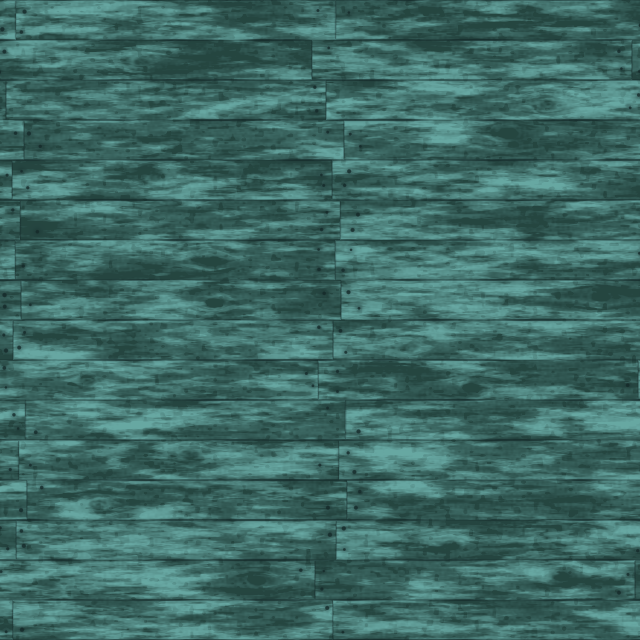
Give the GLSL for this texture, as a Shadertoy shader.

```glsl
float hash(vec2 p) {
    vec3 q = fract(p.xyx * 0.1031);
    q += dot(q, q.yzx + 33.33);
    return fract((q.x + q.y) * q.z);
}

float noise(vec2 p) {
    vec2 i = floor(p), f = fract(p);
    f = f * f * (3.0 - 2.0 * f);
    return mix(mix(hash(i), hash(i + vec2(1, 0)), f.x),
               mix(hash(i + vec2(0, 1)), hash(i + vec2(1, 1)), f.x), f.y);
}

float fbm(vec2 p) {
    float sum = 0.0, amp = 0.533;
    for (int i = 0; i < 4; i++) {
        sum += amp * noise(p);
        p = p * 2.03 + 17.3;
        amp *= 0.5;
    }
    return sum;
}

// Dark nail heads, two at each end of a board
float nails(vec2 local, vec2 board, vec2 size, float px) {
    float cover = 0.0;
    for (int i = 0; i < 4; i++) {
        vec2 seed = board * 5.0 + vec2(i * 13, 71);
        float inset = 0.015 + 0.045 * hash(seed);
        float x = (i & 1) == 0 ? inset : 1.0 - inset;
        float y = 0.28 + 0.44 * float(i >> 1) + 0.2 * (hash(seed + 3.7) - 0.5);
        float d = length((local - vec2(x, y)) * size);
        float radius = 0.0022 + 0.0014 * hash(seed + 9.1);
        float head = 1.0 - smoothstep(radius - px, radius + px, d);
        float stain = 0.3 * exp(-d * d / 0.00004);
        cover = max(cover, max(head * 0.85, stain) * step(0.25, hash(seed + 5.3)));
    }
    return cover;
}

void mainImage(out vec4 fragColor, in vec2 fragCoord) {
    vec2 uv = fragCoord / iResolution.xy;
    float px = 1.0 / iResolution.y;

    // Sixteen rows of boards, two across, with uneven end joints
    vec2 size = vec2(0.5, 1.0 / 16.0);
    vec2 grid = uv / size;
    float row = floor(grid.y);
    grid.x -= 0.13 * hash(vec2(row, 4.0)) - 0.03;
    vec2 board = floor(grid) + 10.0;
    vec2 local = fract(grid);
    vec2 offset = 40.0 * vec2(hash(board), hash(board + 20.0));

    // An occasional knot bends the grain around it
    vec2 knotAt = vec2(0.15 + 0.7 * hash(board + 31.0), 0.3 + 0.4 * hash(board + 47.0));
    vec2 k = (local - knotAt) * size / vec2(0.02, 0.011);
    float hasKnot = step(0.62, hash(board + 59.0));
    float bend = hasKnot * exp(-0.35 * dot(k, k));
    vec2 g = uv - vec2(0.0, 0.008 * k.y * bend);

    // Weathered paint: broad patches broken up by torn streaks
    float patches = fbm(g * vec2(8, 36) + offset);
    float streaks = fbm(g * vec2(26, 150) + offset.yx);
    float wear = 0.55 * patches + 0.45 * streaks;
    float paint = smoothstep(0.46, 0.55, wear);
    float chips = smoothstep(0.57, 0.62, wear + 0.08 * (noise(g * vec2(70, 240)) - 0.5));
    float bare = smoothstep(0.56, 0.64, fbm(g * vec2(11, 85) + offset + 80.0));

    float tone = 0.46 + 0.85 * (patches - 0.5) + 0.5 * (streaks - 0.5);
    tone += 0.32 * (paint - 0.5) + 0.2 * chips - 0.18 * bare;
    tone += 0.12 * (hash(board + 83.0) - 0.5);

    // Fine grain, short cracks and grit
    float grain = noise(g * vec2(18, 230) + offset);
    float crack = smoothstep(0.74, 0.9, noise(g * vec2(24, 190) + offset + 9.0));
    tone += 0.2 * (grain - 0.5) - 0.2 * crack;
    tone += 0.14 * (noise(uv * 250.0) - 0.5);
    tone -= 0.22 * smoothstep(0.68, 0.85, noise(uv * vec2(110, 170) + 33.0));

    // Knot core and rings
    float rings = 0.5 + 0.5 * cos(9.0 * length(k) + 3.0 * noise(k * 2.0 + offset));
    tone -= hasKnot * (0.45 * exp(-2.5 * dot(k, k)) + 0.2 * rings * exp(-0.7 * dot(k, k)));

    vec3 color = mix(vec3(0.17, 0.31, 0.29), vec3(0.38, 0.62, 0.60), clamp(tone, -0.12, 1.12));

    // Ragged dark seams between rows, fainter joints at board ends
    vec2 edge = min(local, 1.0 - local) * size;
    float seamRow = floor(uv.y * 16.0 + 0.5);
    float ragged = noise(vec2(uv.x * 22.0, seamRow * 7.0 + 3.0));
    float width = 0.0005 + 0.0014 * ragged;
    float seam = (0.45 + 0.4 * ragged) * (1.0 - smoothstep(width - px, width + px, edge.y));
    float shade = 0.3 * ragged * exp(-edge.y / 0.003);
    float joint = 0.4 * (1.0 - smoothstep(0.0, 0.0008 + px, edge.x));
    float dark = max(max(seam, shade), max(joint, nails(local, board, size, px)));
    color = mix(color, vec3(0.08, 0.16, 0.16), dark);

    fragColor = vec4(color, 1.0);
}
```
